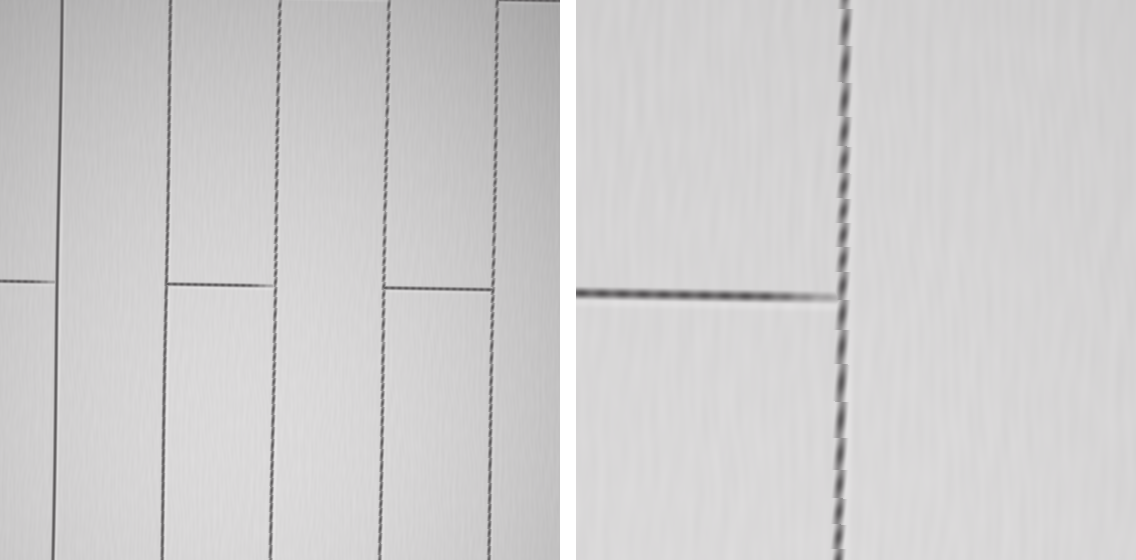
Left, the full canvas; right, a detail of the centre.
Give the GLSL for this texture, as a WebGL 2 fragment shader.

```glsl
#version 300 es
precision highp float;
// Pale grey wood planks, staggered and slightly tilted, with thin beaded seams.
uniform vec2 u_resolution;
out vec4 outColor;

const float TAU = 6.2831853;
const float PLANK_WIDTH = 0.1945;
const float PLANK_LENGTH = 1.037;
const float JOINT_HEIGHT = 0.498;
const float BEAD_PERIOD = 0.0175;
const vec3 WOOD_TINT = vec3(1.004, 0.998, 1.0);
const vec3 SEAM_COLOR = vec3(0.34, 0.33, 0.335);

float hash(vec2 p) {
  p = fract(p * vec2(0.1031, 0.1137));
  p += dot(p, p.yx + 33.33);
  return fract((p.x + p.y) * p.x * 97.3);
}

// Distance to the nearest scattered point
float cellular(vec2 p) {
  vec2 cell = floor(p);
  float nearest = 2.0;
  for (int y = -1; y <= 1; y++) {
    for (int x = -1; x <= 1; x++) {
      vec2 id = cell + vec2(x, y);
      vec2 point = id + vec2(hash(id), hash(id + 57.0));
      nearest = min(nearest, length(p - point));
    }
  }
  return nearest;
}

// Soft dark line of a given half width
float softLine(float d, float halfWidth, float pixel) {
  return 1.0 - smoothstep(0.0, halfWidth + 0.5 * pixel, abs(d));
}

// Wavy fibres running along the plank, with a fine mottling
float woodGrain(vec2 p, float seed) {
  float phase = seed * 40.0;
  float bend = 3.5 * sin(p.y * 8.0 + phase) + 1.6 * sin(p.y * 23.0 + p.x * 55.0 + phase);
  float rings = sin(p.x * 430.0 + bend) * (0.6 + 0.4 * sin(p.y * 13.0 + p.x * 70.0));
  float fibres = sin(p.x * 790.0 - bend * 1.7 + sin(p.y * 61.0));
  float mottle = cellular(p * vec2(150.0, 32.0) + seed * 90.0) - 0.5;
  return 0.0045 * rings + 0.003 * fibres + 0.014 * mottle;
}

// Light pool below the centre, dimming to the edges
float roomLight(vec2 uv) {
  vec2 d = uv - vec2(0.43, 0.22);
  return 0.855 - dot(d * d, vec2(0.29, 0.19));
}

// Long seam: x is darkness, y is the pale bevel beside it
vec2 longSeam(float d, float along, float index, float pixel) {
  float beading = smoothstep(-0.2, 2.5, index) * mix(0.55, 1.0, smoothstep(0.1, 0.6, along));
  float turn = along / BEAD_PERIOD + 0.4 * sin(along * 31.0 + index);
  float gap = 0.5 + 0.5 * cos(TAU * turn);
  float slant = (fract(turn) - 0.5) * 0.0024 * beading;
  float wobble = 0.0007 * sin(along * 9.0 + index * 2.0);
  float dark = softLine(d - slant - wobble, 0.0043, pixel);
  dark *= 0.96 - 0.5 * beading * gap;
  float bevel = softLine(d - 0.005, 0.004, pixel) * (1.0 - 0.6 * beading);
  return vec2(dark, bevel);
}

// Butt joint, fading toward the right end on the left planks
vec2 buttJoint(float d, float across, float column, float pixel) {
  float fade = smoothstep(0.72, 1.0, across) * (1.0 - smoothstep(1.0, 3.0, column));
  float fineBeads = 0.9 + 0.1 * sin(across * 100.0);
  float dark = softLine(d, 0.0044, pixel) * fineBeads * (1.0 - 0.65 * fade);
  return vec2(dark, softLine(d + 0.0055, 0.004, pixel));
}

void main() {
  vec2 uv = gl_FragCoord.xy / u_resolution;
  float pixel = 1.0 / min(u_resolution.x, u_resolution.y);

  // Tilted floor coordinates
  vec2 p = vec2(uv.x - 0.0945 - 0.0162 * uv.y, uv.y + 0.0175 * uv.x);

  // Plank layout: neighbouring columns are shifted by half a length
  float column = floor(p.x / PLANK_WIDTH);
  float across = fract(p.x / PLANK_WIDTH);
  float seamIndex = floor(p.x / PLANK_WIDTH + 0.5);
  float seamDistance = p.x - seamIndex * PLANK_WIDTH;
  float shift = 0.5 * (1.0 - mod(column, 2.0));
  float rowCoord = (p.y - JOINT_HEIGHT) / PLANK_LENGTH - shift;
  float jointDistance = (rowCoord - floor(rowCoord + 0.5)) * PLANK_LENGTH;
  float seed = hash(vec2(column, floor(rowCoord)) + 17.0);

  // Wood surface
  float shade = roomLight(uv) + woodGrain(p, seed) + 0.012 * (seed - 0.5);

  // Seams over the wood
  vec2 seam = longSeam(seamDistance, p.y, seamIndex, pixel);
  vec2 joint = buttJoint(jointDistance, across, column, pixel);
  shade += 0.05 * max(seam.y, 0.6 * joint.y);
  vec3 color = mix(shade * WOOD_TINT, SEAM_COLOR, max(seam.x, joint.x));
  outColor = vec4(clamp(color, 0.0, 1.0), 1.0);
}
```
